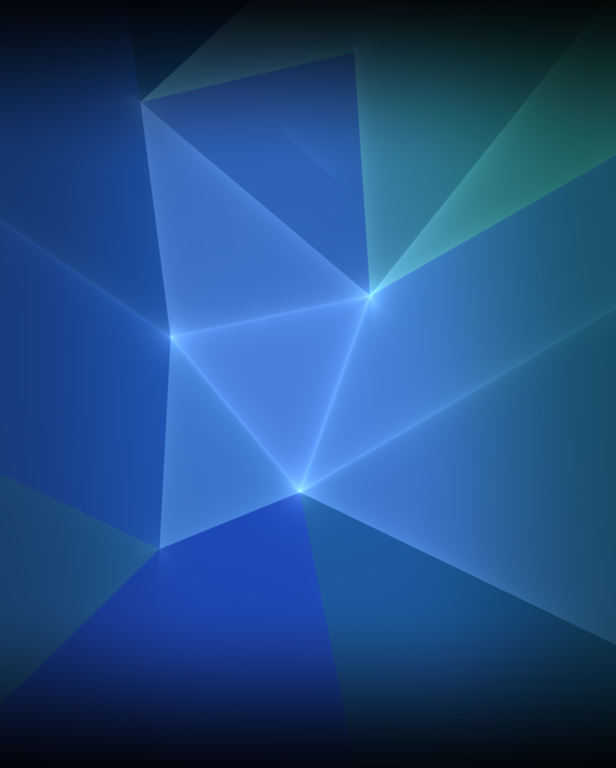
Write a Shadertoy shader that draws this background.

```glsl
// Folded blue facets: a fan of outer faces around four inner triangles,
// with soft one-sided glows along the creases, a teal drift to the right
// and a dark vignette. Faces are convex polygons cut by signed distances.

#define STRETCH vec2(0.8, 1.0)
#define GLOW_WIDTH 0.017
#define GLOW_GAIN 0.16
#define LINE_WIDTH 0.0016
#define GLOW_COLOR vec3(0.62, 0.80, 0.86)
#define TEAL_SHIFT vec3(0.58, 0.95, 0.74)
#define LIGHT_CENTER vec2(0.50, 0.53)

// Inner corners, in canvas units
const vec2 corner[6] = vec2[6](
    vec2(0.228, 0.867), vec2(0.575, 0.932), vec2(0.601, 0.615),
    vec2(0.277, 0.561), vec2(0.487, 0.359), vec2(0.259, 0.285));

// Rays leaving the corners, clockwise from the top
const int rayBase[10] = int[10](0, 0, 2, 2, 4, 4, 4, 5, 5, 3);
const vec2 rayEnd[10] = vec2[10](
    vec2(0.132, 1.4), vec2(0.56, 1.113), vec2(1.3, 1.317), vec2(1.3, 0.936),
    vec2(1.3, 0.739), vec2(1.3, 0.044), vec2(0.629, -0.2), vec2(-0.2, -0.075),
    vec2(-0.2, 0.46), vec2(-0.2, 0.824));
// Glow strength on the left and right of each ray
const vec2 rayGlow[10] = vec2[10](
    vec2(0.0, 0.08), vec2(0.0, 0.25), vec2(0.1, 0.75), vec2(0.9, 0.1),
    vec2(0.65, 0.6), vec2(0.75, 0.0), vec2(0.0, 0.1), vec2(0.0, 0.15),
    vec2(0.2, 0.0), vec2(0.45, 0.45));
const vec3 outerColor[10] = vec3[10](
    vec3(0.07, 0.27, 0.50), vec3(0.23, 0.49, 0.67), vec3(0.29, 0.56, 0.73),
    vec3(0.27, 0.49, 0.84), vec3(0.24, 0.46, 0.80), vec3(0.12, 0.36, 0.64),
    vec3(0.12, 0.29, 0.73), vec3(0.14, 0.38, 0.64), vec3(0.13, 0.34, 0.72),
    vec3(0.12, 0.32, 0.66));

const ivec3 innerFace[4] = ivec3[4](
    ivec3(0, 2, 3), ivec3(2, 4, 3), ivec3(3, 4, 5), ivec3(0, 1, 2));
const vec3 innerColor[4] = vec3[4](
    vec3(0.24, 0.44, 0.78), vec3(0.28, 0.49, 0.85),
    vec3(0.23, 0.46, 0.80), vec3(0.19, 0.39, 0.73));

const ivec2 crease[9] = ivec2[9](
    ivec2(0, 1), ivec2(1, 2), ivec2(0, 2), ivec2(0, 3), ivec2(2, 3),
    ivec2(3, 4), ivec2(2, 4), ivec2(3, 5), ivec2(5, 4));
const vec2 creaseGlow[9] = vec2[9](
    vec2(0.4, 0.0), vec2(0.7, 0.0), vec2(0.0, 0.65), vec2(0.6, 0.1),
    vec2(0.5, 0.75), vec2(0.6, 0.6), vec2(0.7, 0.8), vec2(0.55, 0.0),
    vec2(0.5, 0.0));

// Signed distance to the line a-b, positive on its left
float lineSide(vec2 p, vec2 a, vec2 b) {
    vec2 e = (b - a) * STRETCH;
    vec2 d = (p - a) * STRETCH;
    float len = length(e);
    return len < 1e-4 ? -1.0 : (e.x * d.y - e.y * d.x) / len;
}

// Coverage of a clockwise convex quad; repeated corners are allowed
float quadMask(vec2 p, vec2 a, vec2 b, vec2 c, vec2 d, float px) {
    float dist = max(max(lineSide(p, a, b), lineSide(p, b, c)),
                     max(lineSide(p, c, d), lineSide(p, d, a)));
    return smoothstep(px, -px, dist);
}

// Soft halo with separate strength per side, plus a thin bright line
float edgeGlow(vec2 p, vec2 a, vec2 b, vec2 strength, float fade, float px) {
    vec2 e = (b - a) * STRETCH;
    vec2 d = (p - a) * STRETCH;
    float t = clamp(dot(d, e) / dot(e, e), 0.0, 1.0);
    float dist = length(d - e * t);
    float side = smoothstep(-px, px, lineSide(p, a, b));
    float halo = mix(strength.y, strength.x, side) * exp(-dist / GLOW_WIDTH);
    float thin = 0.8 * min(strength.x, strength.y)
               * exp(-dist / (LINE_WIDTH + 0.3 * px));
    return (halo + thin) * mix(1.0, fade, t);
}

void mainImage(out vec4 fragColor, in vec2 fragCoord) {
    vec2 uv = fragCoord / iResolution.xy;
    float px = 0.9 / iResolution.y;

    // Outer fan: each face lies between two neighbouring rays
    vec4 sum = vec4(0.0);
    float glow = 0.0;
    for (int i = 0; i < 10; i++) {
        int next = (i + 1) % 10;
        vec2 base = corner[rayBase[i]];
        float mask = quadMask(uv, base, rayEnd[i], rayEnd[next],
                              corner[rayBase[next]], px);
        sum += vec4(outerColor[i], 1.0) * mask;
        glow += edgeGlow(uv, base, rayEnd[i], rayGlow[i], 0.35, px);
    }

    // Inner triangles; the last one lies over the fan
    vec3 color = vec3(0.0);
    for (int i = 0; i < 4; i++) {
        ivec3 f = innerFace[i];
        vec2 a = corner[f.x];
        float mask = quadMask(uv, a, corner[f.y], corner[f.z], a, px);
        if (i < 3) sum += vec4(innerColor[i], 1.0) * mask;
        else color = mix(sum.rgb / max(sum.a, 1e-3), innerColor[i], mask);
    }

    // Crease light and one faint stray streak
    for (int i = 0; i < 9; i++) {
        glow += edgeGlow(uv, corner[crease[i].x], corner[crease[i].y],
                         creaseGlow[i], 1.0, px);
    }
    glow += edgeGlow(uv, vec2(0.468, 0.82), vec2(0.53, 0.776),
                     vec2(0.35, 0.0), 1.0, px) * 0.7;
    color += GLOW_COLOR * GLOW_GAIN * glow;

    // Teal drift, central light and vignette
    float teal = smoothstep(0.55, 1.05, uv.x + 0.35 * (uv.y - 0.5));
    color *= mix(vec3(1.0), TEAL_SHIFT, teal);
    vec2 r = (uv - LIGHT_CENTER) * STRETCH;
    color *= mix(0.72, 1.02, exp(-2.5 * dot(r, r)));
    vec2 rim = abs(uv * 2.0 - 1.0);
    color *= 1.0 - smoothstep(0.55, 1.1, rim.y);
    color *= 1.0 - 0.25 * smoothstep(0.3, 1.0, rim.x);
    fragColor = vec4(color, 1.0);
}
```
